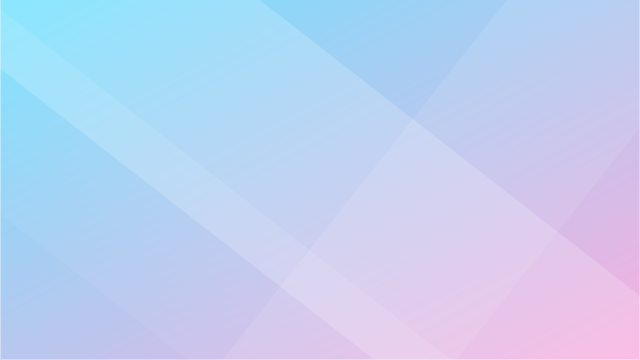
Write a Shadertoy shader that draws this background.

```glsl
// Coverage of a strip between two offsets along a unit normal
float strip(float d, float low, float high) {
    float aa = 0.7 / iResolution.y;
    return smoothstep(low - aa, low + aa, d) * (1.0 - smoothstep(high - aa, high + aa, d));
}

// Lay translucent white over a colour
vec3 veil(vec3 color, float alpha) {
    return mix(color, vec3(1.0), alpha);
}

void mainImage(out vec4 fragColor, in vec2 fragCoord) {
    vec2 uv = fragCoord / iResolution.xy;
    float aspect = iResolution.x / iResolution.y;
    vec2 p = vec2(uv.x * aspect, uv.y);

    // Diagonal gradient from cyan to pink
    vec3 cyan = vec3(0.44, 0.885, 1.0);
    vec3 pink = vec3(0.98, 0.685, 0.875);
    vec3 color = mix(cyan, pink, 0.48 * uv.x + 0.52 * (1.0 - uv.y));

    // Distances across the falling and rising strips
    float falling = dot(p, vec2(0.614, 0.789));
    float rising = dot(p, vec2(0.785, -0.620));

    // Wide falling strip
    color = veil(color, 0.18 * strip(falling, 0.639, 1.232));

    // Lower falling strip, fading towards the bottom left
    float lowerFade = mix(0.05, 0.09, smoothstep(0.321, 0.769, falling));
    color = veil(color, lowerFade * strip(falling, 0.321, 0.769));

    // Rising strip, fading towards the right
    float risingFade = mix(0.10, 0.08, smoothstep(0.485, 0.995, rising));
    color = veil(color, risingFade * strip(rising, 0.485, 0.995));

    // Thin, faint rim on the left, right and bottom
    float rim = min(p.y, min(p.x, aspect - p.x));
    color = veil(color, 0.37 * (1.0 - smoothstep(0.001, 0.004, rim)));

    fragColor = vec4(color, 1.0);
}
```
